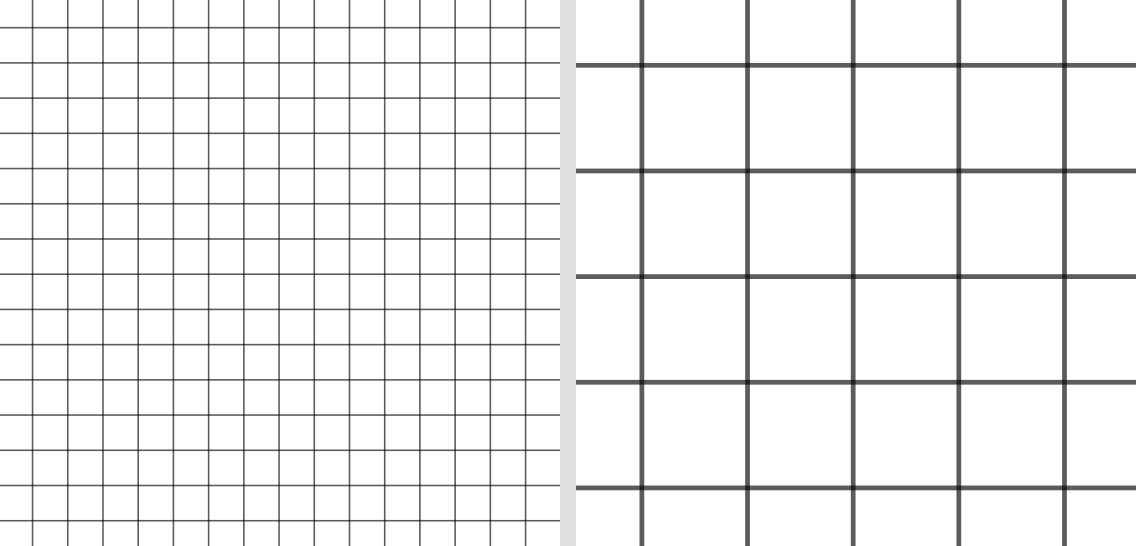
Left, the full canvas; right, a detail of the centre.
Write a Shadertoy shader that draws this pattern.

```glsl
// Plain square grid of thin grey rules on white paper.
// Each axis is folded to the distance from its nearest rule, box-filtered
// over one pixel, and the two inks multiply so that crossings go darker.

const float CELL = 0.0645;                    // grid pitch, in canvas heights
const float RULE_WIDTH = 0.0029;              // rule thickness, same unit
const vec2 GRID_ANCHOR = vec2(0.5111, 0.4978); // a crossing near the centre
const vec3 PAPER = vec3(1.0);
const vec3 INK = vec3(0.36);

// Distance on each axis to the nearest rule
vec2 ruleDistance(vec2 p, float pitch) {
    return abs(fract(p / pitch + 0.5) - 0.5) * pitch;
}

// Share of a pixel covered by a rule, per axis
vec2 ruleCoverage(vec2 dist, float width, float pixel) {
    vec2 edge = clamp((0.5 * width - dist) / pixel + 0.5, 0.0, 1.0);
    return min(edge, vec2(width / pixel));
}

// Transparent ink laid over a colour
vec3 layInk(vec3 base, vec3 ink, float coverage) {
    return base * mix(vec3(1.0), ink, coverage);
}

void mainImage(out vec4 fragColor, in vec2 fragCoord) {
    float pixel = 1.0 / iResolution.y;
    vec2 p = fragCoord * pixel - GRID_ANCHOR;

    vec2 coverage = ruleCoverage(ruleDistance(p, CELL), RULE_WIDTH, pixel);

    // Vertical rules, then horizontal rules
    vec3 color = layInk(PAPER, INK, coverage.x);
    color = layInk(color, INK, coverage.y);

    fragColor = vec4(color, 1.0);
}
```
